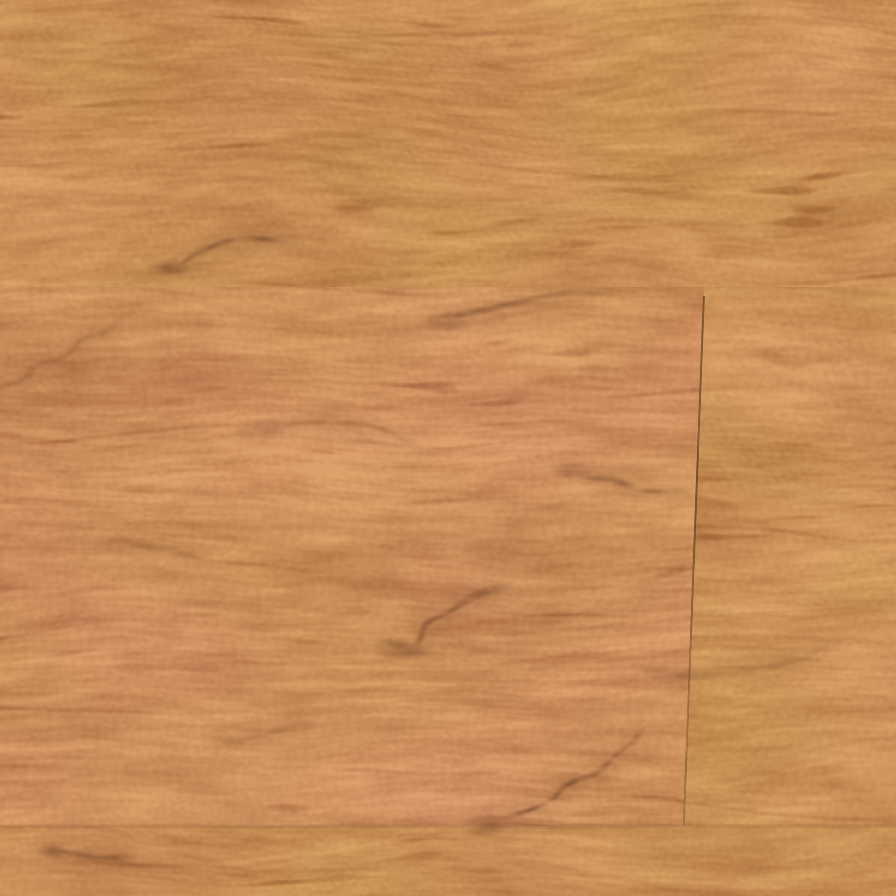
A three.js fragment shader for this texture:

```glsl
varying vec2 vUv;

const vec3 DARK_WOOD = vec3(0.66, 0.42, 0.24);
const vec3 LIGHT_WOOD = vec3(0.83, 0.60, 0.38);
const vec3 KNOT_COLOR = vec3(0.47, 0.29, 0.17);
const vec3 SEAM_COLOR = vec3(0.42, 0.28, 0.14);
const vec3 HUE_SHIFT = vec3(0.012, -0.016, 0.024);
const float BASE_TONE = 0.74;
const float TOP_EDGE = 0.68;
const float BOTTOM_EDGE = 0.078;
const float SEAM_BOTTOM_X = 0.763;
const float SEAM_TOP_X = 0.786;
const float SEAM_WIDTH = 0.0017;
const float VEIN_WIDTH = 0.0065;
const float VEIN_COUNT = 11.0;
const float LINE_COUNT = 16.0;

float hash(float n) {
  return fract(sin(n * 12.99) * 4375.5);
}

vec2 gradient(vec2 cell) {
  vec2 k = vec2(dot(cell, vec2(127.1, 311.7)), dot(cell, vec2(269.5, 183.3)));
  return fract(sin(k) * 4375.5) * 2.0 - 1.0;
}

float noise(vec2 p) {
  vec2 i = floor(p);
  vec2 f = p - i;
  vec2 u = f * f * f * (f * (f * 6.0 - 15.0) + 10.0);
  vec2 e = vec2(1.0, 0.0);
  float low = mix(dot(gradient(i), f), dot(gradient(i + e.xy), f - e.xy), u.x);
  float high = mix(dot(gradient(i + e.yx), f - e.yx), dot(gradient(i + e.xx), f - e.xx), u.x);
  return mix(low, high, u.y);
}

float seamX(float y) {
  return mix(SEAM_BOTTOM_X, SEAM_TOP_X, (y - BOTTOM_EDGE) / (TOP_EDGE - BOTTOM_EDGE));
}

// 0: bottom board, 1: left board, 2: right board, 3: top board
float boardIndex(vec2 p) {
  if (p.y > TOP_EDGE) return 3.0;
  if (p.y < BOTTOM_EDGE) return 0.0;
  return p.x < seamX(p.y) ? 1.0 : 2.0;
}

// Layered streaks, from broad bands to fine fibres
float grainTone(vec2 p) {
  float tone = 0.40 * noise(p * vec2(2.0, 8.0));
  tone += 0.28 * noise(p * vec2(7.0, 18.0) + 3.7);
  tone += 0.42 * noise(p * vec2(5.0, 48.0) + 9.1);
  tone += 0.42 * noise(p * vec2(11.0, 105.0) + 17.3);
  tone += 0.30 * noise(p * vec2(28.0, 190.0) + 31.9);
  tone += 0.22 * noise(p * vec2(150.0, 170.0) + 5.3);
  float patches = smoothstep(-0.15, 0.3, noise(p * vec2(3.0, 9.0) + 41.0));
  float pores = smoothstep(0.15, 0.5, noise(p * vec2(12.0, 85.0) + 57.0));
  return tone - 0.6 * pores * patches;
}

// Long thin growth lines running along the boards
float growthLines(vec2 p) {
  float shade = 0.0;
  for (float i = 0.0; i < LINE_COUNT; i++) {
    float y = (i + hash(i + 2.0)) / LINE_COUNT;
    float reach = mix(0.08, 0.25, hash(i + 40.0));
    vec2 d = p - vec2(fract(i * 0.618 + 0.2), y);
    d.y += d.x * mix(-0.08, 0.08, hash(i + 70.0)) + 0.012 * noise(vec2(p.x * 6.0, i * 3.7));
    float line = 1.0 - smoothstep(0.0, 0.0045, abs(d.y));
    shade = max(shade, line * (1.0 - smoothstep(0.3, 1.0, abs(d.x) / reach)));
  }
  return shade;
}

// Curved dark veins, each ending in a smudged knot
float knotVeins(vec2 p) {
  float shade = 0.0;
  vec2 warp = vec2(noise(p * vec2(18.0, 40.0)), noise(p * vec2(14.0, 30.0) + 8.0));
  vec2 q = p + warp * vec2(0.025, 0.014);
  for (float i = 0.0; i < VEIN_COUNT; i++) {
    vec2 center = vec2(fract(i * 0.618 + 0.12) * 0.85, (i + 0.7) / VEIN_COUNT * 0.75);
    float reach = mix(0.06, 0.13, hash(i + 11.0));
    float slope = mix(-0.25, 0.6, hash(i + 23.0));
    float bend = mix(-3.0, 2.0, hash(i + 35.0));
    vec2 d = q - center;
    float offset = abs(d.y - slope * d.x - bend * d.x * d.x) / sqrt(1.0 + slope * slope);
    float fade = 1.0 - smoothstep(0.4, 1.0, abs(d.x) / reach);
    float vein = 0.5 * (1.0 - smoothstep(0.0, VEIN_WIDTH, offset));
    vein += 0.22 * (1.0 - smoothstep(0.0, VEIN_WIDTH * 4.0, offset));
    float endX = -0.7 * reach;
    vec2 k = d - vec2(endX, slope * endX + bend * endX * endX);
    float knot = 0.65 * (1.0 - smoothstep(0.1, 1.0, length(k / vec2(0.035, 0.016))));
    float strength = mix(0.4, 1.0, hash(i + 51.0));
    shade = max(shade, strength * max(vein * fade, knot));
  }
  return shade * (0.75 + 0.9 * noise(p * vec2(40.0, 110.0)));
}

void main() {
  vec2 p = vUv;
  float board = boardIndex(p);

  // Wavy grain, shifted on every board
  vec2 g = p + board * vec2(3.3, 7.1);
  g.y += 0.03 * noise(g * vec2(3.0, 5.0));
  float tone = BASE_TONE + grainTone(g) + 0.14 * (hash(board + 5.0) - 0.5);
  tone -= 0.45 * growthLines(p) * (0.7 + noise(g * vec2(20.0, 60.0)));
  vec3 color = mix(DARK_WOOD, LIGHT_WOOD, clamp(tone, -0.4, 1.2));
  float hue = 1.4 * noise(g * vec2(4.0, 7.0) + 77.0) + (board == 1.0 ? 0.35 : -0.35);
  color += HUE_SHIFT * hue;
  color = mix(color, KNOT_COLOR, clamp(knotVeins(p), 0.0, 0.75));

  // Board joints
  float inRow = step(BOTTOM_EDGE, p.y) * step(p.y, TOP_EDGE - 0.01);
  float seam = 1.0 - smoothstep(0.3 * SEAM_WIDTH, SEAM_WIDTH, abs(p.x - seamX(p.y)));
  float wear = mix(0.4, 0.8, smoothstep(0.1, 0.5, p.y)) + 0.3 * noise(p * 25.0);
  float edge = 1.0 - smoothstep(0.0, 0.004, abs(p.y - BOTTOM_EDGE));
  color = mix(color, SEAM_COLOR, max(seam * inRow * wear, 0.18 * edge));

  gl_FragColor = vec4(color, 1.0);
}
```
